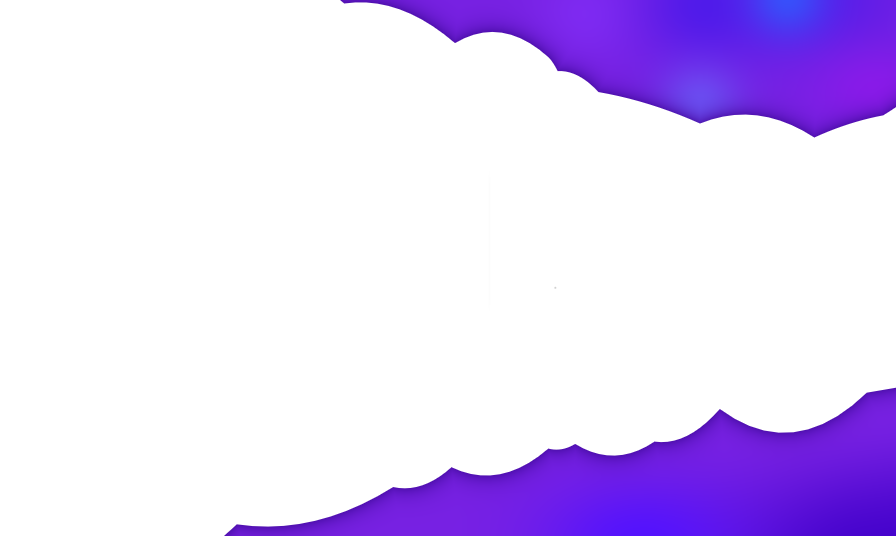
Give the GLSL for this background, as a Shadertoy shader.

```glsl
// White cloud bank between two violet skies, seen as layered paper.
// Each cloud rim is a chain of parabolic arcs; the distance to the rim
// gives smooth edges and a soft shadow, and wide glows tint the skies.

// The design space is 7.68 x 4.60 units with y measured downwards.
const vec2 SPAN = vec2(7.68, 4.60);
const int KNOTS = 10;
const int ARC_STEPS = 10;

// Rim knots: x, y, and the sag of the arc that starts there.
const vec3 UPPER_RIM[KNOTS] = vec3[KNOTS](
    vec3(2.80, -0.10, 0.0), vec3(2.95, 0.03, -0.12), vec3(3.90, 0.37, -0.15),
    vec3(4.70, 0.49, -0.01), vec3(4.78, 0.61, -0.05), vec3(5.13, 0.79, -0.03),
    vec3(6.00, 1.06, -0.13), vec3(6.98, 1.18, -0.02), vec3(7.57, 0.99, 0.01),
    vec3(7.90, 0.75, 0.0));
const vec3 LOWER_RIM[KNOTS] = vec3[KNOTS](
    vec3(1.81, 4.70, 0.0), vec3(2.03, 4.50, 0.13), vec3(3.37, 4.18, 0.07),
    vec3(3.87, 4.01, 0.14), vec3(4.70, 3.85, 0.025), vec3(4.93, 3.81, 0.11),
    vec3(5.61, 3.79, 0.09), vec3(6.17, 3.51, 0.27), vec3(7.43, 3.37, 0.0),
    vec3(7.90, 3.29, 0.0));

const vec3 CLOUD   = vec3(1.00, 1.00, 1.00);
const vec3 VIOLET  = vec3(0.47, 0.13, 0.89);
const vec3 LILAC   = vec3(0.51, 0.18, 0.97);
const vec3 INDIGO  = vec3(0.30, 0.10, 0.92);
const vec3 AZURE   = vec3(0.22, 0.31, 0.98);
const vec3 HAZE    = vec3(0.42, 0.33, 0.96);
const vec3 MAGENTA = vec3(0.55, 0.10, 0.92);
const vec3 ULTRA   = vec3(0.32, 0.07, 1.00);
const vec3 DEEP    = vec3(0.27, 0.01, 0.80);
const vec3 SHADOW  = vec3(0.26, 0.04, 0.62);

const float SHADOW_REACH = 0.11;
const float SHADOW_DEPTH = 0.75;

// Signed distance to a rim, positive below it (larger y).
float rimDistance(vec2 p, vec3 rim[KNOTS]) {
    float nearest = 1e3;
    float height = rim[0].y;
    for (int i = 0; i < KNOTS - 1; i++) {
        vec2 a = rim[i].xy;
        for (int j = 1; j <= ARC_STEPS; j++) {
            float t = float(j) / float(ARC_STEPS);
            vec2 b = mix(rim[i].xy, rim[i + 1].xy, t);
            b.y += rim[i].z * 4.0 * t * (1.0 - t);
            vec2 ab = b - a;
            float s = dot(p - a, ab) / dot(ab, ab);
            nearest = min(nearest, length(p - a - ab * clamp(s, 0.0, 1.0)));
            if (p.x >= a.x && p.x < b.x)
                height = mix(a.y, b.y, (p.x - a.x) / ab.x);
            a = b;
        }
    }
    return p.y < height ? -nearest : nearest;
}

// Elliptical falloff, 1 at the centre.
float glow(vec2 p, vec2 centre, vec2 radius) {
    vec2 q = (p - centre) / radius;
    return exp(-dot(q, q));
}

vec3 upperSky(vec2 p) {
    vec3 c = VIOLET;
    c = mix(c, LILAC, 0.7 * glow(p, vec2(5.05, 0.12), vec2(0.45, 0.40)));
    c = mix(c, INDIGO, 0.9 * glow(p, vec2(6.05, 0.05), vec2(0.55, 0.50)));
    c = mix(c, INDIGO, 0.7 * glow(p, vec2(7.00, 0.00), vec2(0.75, 0.50)));
    c = mix(c, MAGENTA, 0.9 * glow(p, vec2(7.55, 0.78), vec2(0.55, 0.35)));
    c = mix(c, HAZE, 0.9 * glow(p, vec2(6.00, 0.90), vec2(0.36, 0.34)));
    return mix(c, AZURE, glow(p, vec2(6.75, -0.02), vec2(0.33, 0.32)));
}

vec3 lowerSky(vec2 p) {
    vec3 c = VIOLET;
    float corner = smoothstep(3.50, 4.70, p.y + 0.15 * (p.x - SPAN.x));
    c = mix(c, DEEP, corner * smoothstep(5.2, 7.4, p.x));
    return mix(c, ULTRA, 0.95 * glow(p, vec2(5.50, 4.65), vec2(0.85, 0.50)));
}

// Darkens the sky beside the overhanging cloud.
vec3 shade(vec3 sky, float d) {
    float q = max(d, 0.0) / SHADOW_REACH;
    return mix(sky, SHADOW, SHADOW_DEPTH * exp(-1.5 * q));
}

void mainImage(out vec4 fragColor, in vec2 fragCoord) {
    vec2 p = fragCoord / iResolution.xy * SPAN;
    p.y = SPAN.y - p.y;
    float px = SPAN.y / iResolution.y;

    // Cloud with a faint crease and speck
    vec3 color = CLOUD;
    float crease = smoothstep(0.015, 0.0, abs(p.x - 4.195));
    crease *= smoothstep(0.65, 0.45, abs(p.y - 2.07));
    color -= 0.012 * crease;
    color -= 0.20 * smoothstep(0.015, 0.0, length(p - vec2(4.76, 2.47)));

    // Skies above and below the cloud
    float above = -rimDistance(p, UPPER_RIM);
    float below = rimDistance(p, LOWER_RIM);
    color = mix(color, shade(upperSky(p), above), clamp(above / px + 0.5, 0.0, 1.0));
    color = mix(color, shade(lowerSky(p), below), clamp(below / px + 0.5, 0.0, 1.0));

    fragColor = vec4(color, 1.0);
}
```
